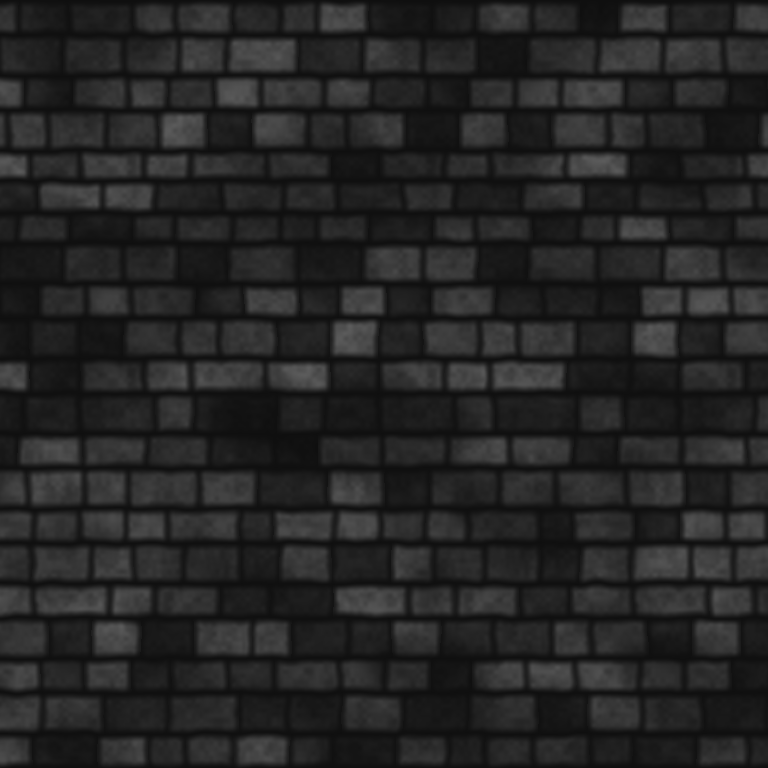
Write a WebGL 2 fragment shader that draws this texture.

```glsl
#version 300 es
precision highp float;

uniform vec2 u_resolution;
out vec4 fragColor;

const float ROWS = 21.0;
const float PITCH = 0.0488;    // mean course height
const float PERIOD = 0.3906;   // width after which a course repeats
const vec2 JOINT = vec2(0.0095, 0.0115); // soft half-widths of the joints
const float MORTAR = 0.06;
const float DARK_STONE = 0.095;
const float PALE_STONE = 0.27;

float hash(vec2 p) {
    p = fract(p * vec2(0.1031, 0.1137) + 0.137);
    p += dot(p, p.yx + 33.33);
    return fract((p.x + p.y) * p.x * 17.3);
}

float noise(vec2 p) {
    vec2 cell = floor(p);
    vec2 f = fract(p);
    f = f * f * (3.0 - 2.0 * f);
    float low = mix(hash(cell), hash(cell + vec2(1, 0)), f.x);
    float high = mix(hash(cell + vec2(0, 1)), hash(cell + vec2(1, 1)), f.x);
    return mix(low, high, f.y);
}

float fbm(vec2 p) {
    return 0.6 * noise(p) + 0.4 * noise(p * 2.1 + 17.0);
}

// Lower edge of a course: short and tall courses alternate, tighter near the top
float courseEdge(float row) {
    return PITCH * row - 0.004 * mod(row, 2.0) - 0.022 * smoothstep(14.0, 17.0, row);
}

float findCourse(float y) {
    float row = 0.0;
    for (float i = 1.0; i < ROWS; i++) row += step(courseEdge(i), y);
    return row;
}

// Courses recur every six from the top and reappear mirrored at the bottom
float courseSeed(float fromTop) {
    if (fromTop > 15.0) return ROWS - 1.0 - fromTop;
    return fromTop < 11.0 ? mod(fromTop, 6.0) : fromTop;
}

float courseShift(float x, float fromTop) {
    float along = x / PERIOD;
    if (fromTop > 15.0) return (fromTop > 18.0 ? 0.553 : 0.0) - along;
    return along + (fromTop == 8.0 || fromTop == 9.0 ? 0.43 : 0.0);
}

// Position of an upright joint, repeating every count stones
float stoneEdge(float index, float count, float seed) {
    return index + 0.46 * (hash(vec2(mod(index, count) + 3.0, seed * 7.0 + 11.0)) - 0.5);
}

// Tone of a stone; about a fifth break away from the repeat
float stoneTone(vec2 repeatId, vec2 ownId) {
    float fresh = step(0.8, hash(ownId + 61.0));
    float level = mix(hash(repeatId * 3.0 + 5.0), hash(ownId * 5.0 + 29.0), fresh);
    return mix(DARK_STONE, PALE_STONE, level);
}

float wall(vec2 uv) {
    // Wobble the joints slightly
    vec2 p = uv + 0.0035 * (vec2(noise(uv * 45.0), noise(uv * 45.0 + 80.0)) - 0.5);

    float row = findCourse(p.y);
    float fromTop = ROWS - 1.0 - row;
    float seed = courseSeed(fromTop);
    float bottom = courseEdge(row);
    float top = courseEdge(row + 1.0);

    // Find the stone along the course
    float count = 5.0 + step(0.55, hash(vec2(seed * 3.0, 47.0)));
    float along = (courseShift(p.x, fromTop) + hash(vec2(seed, 9.0))) * count;
    float index = floor(along);
    if (along < stoneEdge(index, count, seed)) index -= 1.0;
    else if (along >= stoneEdge(index + 1.0, count, seed)) index += 1.0;
    float left = stoneEdge(index, count, seed);
    float right = stoneEdge(index + 1.0, count, seed);
    float stoneUnit = PERIOD / count;

    // Soft stone face between the joints
    float sideGap = min(along - left, right - along) * stoneUnit;
    float bedGap = min(p.y - bottom, top - p.y);
    float sideFace = mix(0.25, 1.0, smoothstep(0.0, JOINT.x, sideGap));
    float bedFace = smoothstep(-0.001, JOINT.y, bedGap);

    // Worn, mottled surface
    vec2 repeatId = vec2(mod(index, count), seed);
    vec2 local = vec2((along - left) * stoneUnit, p.y - bottom);
    float mottle = fbm(local * 75.0 + repeatId * 13.0);
    float tone = stoneTone(repeatId, vec2(index + 20.0, row));
    tone *= 0.78 + 0.44 * mottle;

    // Broad stains across neighbouring stones
    float stain = mix(0.68, 1.2, smoothstep(0.2, 0.75, fbm(uv * 9.0 + 4.0)));
    return mix(MORTAR, tone * stain, sideFace * bedFace);
}

void main() {
    vec2 uv = gl_FragCoord.xy / u_resolution;
    fragColor = vec4(vec3(wall(uv)), 1.0);
}
```
